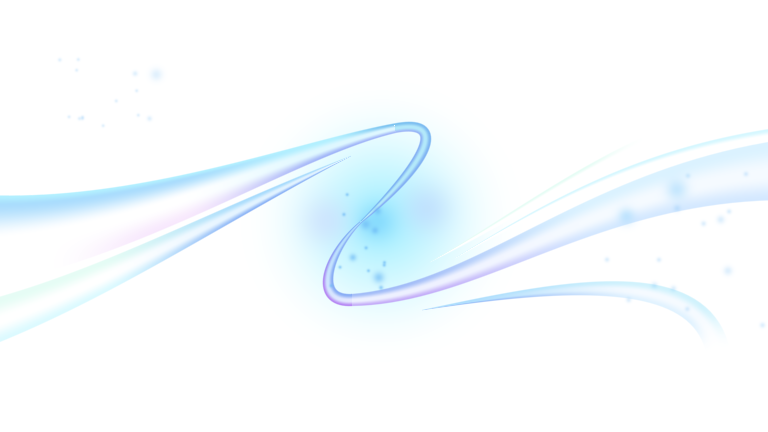
Write a Shadertoy shader that draws this background.

```glsl
// Pale silk ribbons folding in an S through a cyan glow, with drifting soft dots on white.

const vec3 WHITE = vec3(1.0);
const vec3 CYAN = vec3(0.70, 0.94, 1.0);
const vec3 SKY = vec3(0.66, 0.86, 0.99);
const vec3 BLUE = vec3(0.52, 0.68, 0.96);
const vec3 LILAC = vec3(0.76, 0.66, 0.97);
const vec3 PINK = vec3(0.97, 0.91, 0.99);
const vec3 MINT = vec3(0.90, 0.99, 0.96);

float hash(float n) { return fract(sin(n * 12.9898) * 43758.547); }

float blob(vec2 p, vec2 centre, float radius) {
    vec2 d = (p - centre) / radius;
    return exp(-dot(d, d));
}

vec2 bezier(vec2 a, vec2 b, vec2 c, vec2 d, float t) {
    float u = 1.0 - t;
    return u * u * u * a + 3.0 * u * u * t * b + 3.0 * u * t * t * c + t * t * t * d;
}

// Signed distance to a cubic curve, position along it, and half width there
vec3 sweep(vec2 p, vec2 a, vec2 b, vec2 c, vec2 d, vec4 w) {
    float best = 1e9, along = 0.0, side = 1.0;
    vec2 prev = a;
    for (int i = 1; i <= 40; i++) {
        vec2 next = bezier(a, b, c, d, float(i) / 40.0);
        vec2 e = next - prev, q = p - prev;
        float h = clamp(dot(q, e) / dot(e, e), 0.0, 1.0);
        vec2 r = q - e * h;
        if (dot(r, r) < best) {
            best = dot(r, r);
            along = (float(i - 1) + h) / 40.0;
            side = e.x * r.y < e.y * r.x ? -1.0 : 1.0;
        }
        prev = next;
    }
    float width = bezier(vec2(w.x), vec2(w.y), vec2(w.z), vec2(w.w), along).x;
    return vec3(side * sqrt(best), along, width);
}

// Satin band: each rim has a colour that melts into the middle
void paint(inout vec3 col, vec3 r, vec3 low, vec3 mid, vec3 high, float alpha) {
    float aa = 8.0 / iResolution.y;
    float s = r.x / max(r.z, 0.001);
    vec3 satin = mix(mid, low, smoothstep(0.15, 1.0, -s));
    satin = mix(satin, high, smoothstep(0.0, 0.85, s));
    float cover = smoothstep(aa, -aa, abs(r.x) - r.z);
    cover *= step(0.00001, r.y) * step(r.y, 0.99999);
    col = mix(col, satin, cover * alpha);
}

void scatter(inout vec3 col, vec2 p, vec2 centre, vec2 spread, float size, float alpha, float seed) {
    for (float i = 0.0; i < 14.0; i++) {
        float k = seed + i * 3.0;
        vec2 at = centre + spread * (2.0 * vec2(hash(k), hash(k + 1.0)) - 1.0);
        float radius = size * mix(0.5, 1.8, pow(hash(k + 2.0), 4.0));
        col = mix(col, vec3(0.42, 0.72, 0.96), alpha * blob(p, at, radius));
    }
}

void mainImage(out vec4 fragColor, in vec2 fragCoord) {
    // Sixteen by nine canvas units
    vec2 p = fragCoord / iResolution.y * 9.0;
    vec3 col = WHITE;

    // Central glow with lavender shoulders
    vec2 heart = vec2(7.95, 4.4);
    col = mix(col, vec3(0.90, 0.99, 1.0), 0.7 * smoothstep(2.9, 1.0, length(p - heart)));
    col = mix(col, vec3(0.66, 0.94, 1.0), 0.95 * blob(p, heart, 1.3));
    col = mix(col, vec3(0.80, 0.85, 0.99), 0.55 * blob(p, vec2(6.8, 4.4), 0.5));
    col = mix(col, vec3(0.74, 0.84, 0.99), 0.6 * blob(p, vec2(8.9, 4.65), 0.5));
    col = mix(col, vec3(0.46, 0.82, 0.99), 0.65 * blob(p, vec2(7.85, 4.38), 0.38));

    // Thin streaks above the right wing
    vec3 r = sweep(p, vec2(8.96, 3.54), vec2(10.42, 4.31), vec2(11.87, 5.35), vec2(13.54, 6.08), vec4(0.0, 0.06, 0.1, 0.12));
    paint(col, r, WHITE, WHITE, MINT, smoothstep(1.0, 0.7, r.y));
    r = sweep(p, vec2(9.48, 3.62), vec2(11.87, 5.04), vec2(13.75, 5.87), vec2(16.35, 6.21), vec4(0.0, 0.08, 0.13, 0.15));
    paint(col, r, WHITE, WHITE, vec3(0.84, 0.97, 1.0), 1.0);

    // Lower left ribbon and lower right wisp
    r = sweep(p, vec2(-0.2, 2.29), vec2(2.29, 3.12), vec2(4.58, 4.52), vec2(7.31, 5.75), vec4(0.46, 0.29, 0.19, 0.0));
    float near = smoothstep(0.3, 0.8, r.y);
    paint(col, r, mix(vec3(0.86, 0.98, 1.0), BLUE, near), mix(WHITE, vec3(0.88, 0.95, 1.0), near), mix(MINT, SKY, near), 1.0);
    r = sweep(p, vec2(8.79, 2.54), vec2(11.67, 3.06), vec2(14.58, 3.48), vec2(14.96, 1.67), vec4(0.0, 0.10, 0.25, 0.25));
    near = smoothstep(0.6, 0.0, r.y);
    paint(col, r, mix(vec3(0.88, 0.95, 1.0), BLUE, near), mix(vec3(0.96, 0.98, 1.0), SKY, near), mix(vec3(0.82, 0.95, 0.99), SKY, near), smoothstep(1.0, 0.8, r.y));

    // Left wing
    r = sweep(p, vec2(-0.2, 4.0), vec2(3.12, 4.31), vec2(6.25, 5.92), vec2(8.23, 6.33), vec4(0.94, 0.52, 0.15, 0.10));
    near = smoothstep(0.4, 0.8, r.y);
    vec3 rim = mix(SKY, CYAN, smoothstep(0.4, 0.75, r.y));
    rim = mix(rim, CYAN, smoothstep(0.75, 1.0, r.x / max(r.z, 0.001)));
    vec3 hem = mix(mix(WHITE, PINK, smoothstep(0.1, 0.35, r.y)), vec3(0.62, 0.70, 0.97), near);
    paint(col, r, hem, mix(WHITE, vec3(0.87, 0.97, 1.0), near), mix(rim, vec3(0.48, 0.76, 0.94), smoothstep(0.8, 1.0, r.y)), 1.0);

    // Right wing
    r = sweep(p, vec2(7.33, 2.75), vec2(10.0, 2.875), vec2(12.29, 5.15), vec2(16.35, 5.46), vec4(0.125, 0.21, 0.33, 0.63));
    near = smoothstep(0.65, 0.1, r.y);
    paint(col, r, mix(vec3(0.83, 0.91, 1.0), LILAC, near), mix(vec3(0.96, 0.98, 1.0), vec3(0.93, 0.94, 1.0), near), mix(vec3(0.86, 0.95, 1.0), vec3(0.64, 0.74, 0.97), near), 1.0);

    // Upper fold and lower fold, meeting at the pinch
    r = sweep(p, vec2(8.23, 6.33), vec2(9.33, 6.54), vec2(8.96, 5.67), vec2(7.52, 4.375), vec4(0.10, 0.10, 0.16, 0.02));
    paint(col, r, mix(vec3(0.62, 0.70, 0.97), vec3(0.42, 0.66, 0.94), r.y), vec3(0.70, 0.91, 0.98), mix(vec3(0.48, 0.76, 0.94), vec3(0.52, 0.66, 0.96), r.y), 1.0);
    r = sweep(p, vec2(7.52, 4.375), vec2(6.875, 3.79), vec2(6.46, 2.71), vec2(7.33, 2.75), vec4(0.02, 0.08, 0.135, 0.125));
    paint(col, r, mix(vec3(0.45, 0.62, 0.95), vec3(0.70, 0.50, 0.95), smoothstep(0.1, 0.7, r.y)), mix(SKY, vec3(0.90, 0.91, 1.0), r.y), vec3(0.54, 0.68, 0.96), 1.0);

    // Drifting dots: heart, upper left, right
    scatter(col, p, vec2(7.6, 4.0), vec2(0.7, 1.0), 0.07, 0.6, 5.0);
    scatter(col, p, vec2(2.1, 6.85), vec2(1.25, 1.0), 0.07, 0.2, 71.0);
    scatter(col, p, vec2(14.2, 3.8), vec2(1.7, 1.6), 0.1, 0.22, 133.0);
    col = mix(col, SKY, 0.6 * blob(p, vec2(14.1, 5.05), 0.22) + 0.6 * blob(p, vec2(13.05, 4.5), 0.17));

    fragColor = vec4(col, 1.0);
}
```
